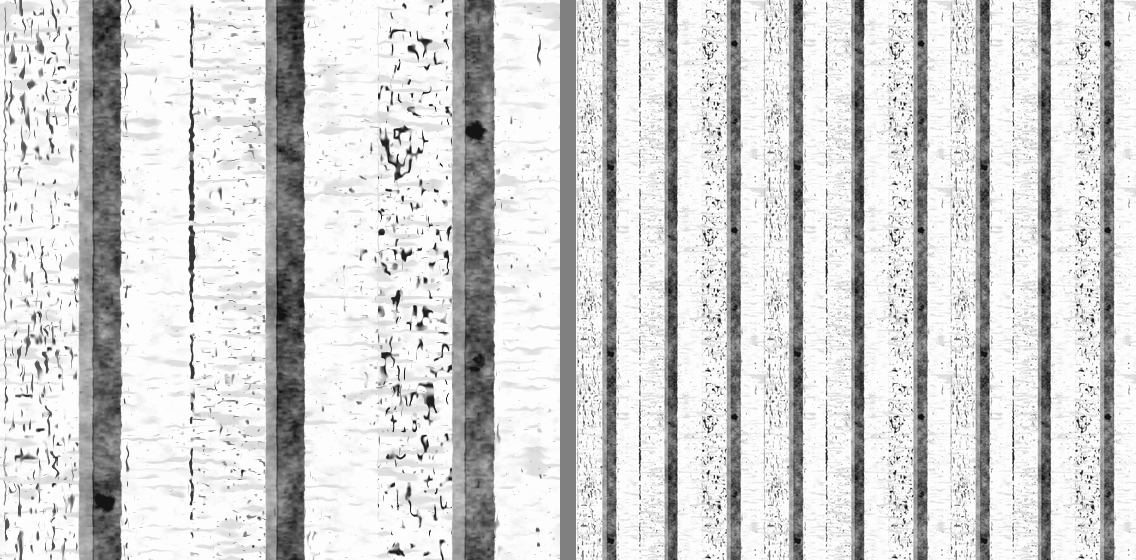
Left, the tile; right, the same tile 3 across and 3 down.
A Shadertoy shader for this texture:

```glsl
// Whitewashed boards: three panels across, each with a seam, a weathered left board,
// a two-tone grey groove and a cleaner right board. Wrapping value noise drives
// the ragged edges, cracks, flecks and stains, so the square tiles both ways.

const float PANELS = 3.0;
const float SEAM_X = 0.009;                         // first seam
const float GROOVE_X = 0.132;                       // groove start, from its seam
const vec3 GROOVE_WIDTH = vec3(0.075, 0.069, 0.075); // per panel
const vec3 STRIP_WIDTH = vec3(0.0245, 0.0195, 0.0225);
const vec3 GROOVE_TONE = vec3(0.38, 0.35, 0.42);
const float STRIP_TONE = 0.63;
const float PAINT_TONE = 0.992;
const float INK_TONE = 0.12;
const float SOFT = 0.0016;                          // edge softness

// Wear per panel
const vec3 SEAM_HALF = vec3(0.0013, 0.0046, 0.0006);
const vec3 SEAM_INK = vec3(0.60, 0.90, 0.15);
const vec3 GRAIN = vec3(0.36, 0.12, 0.19);
const vec3 FLECKS = vec3(0.27, 0.20, 0.47);
const vec3 TICKS = vec3(0.15, 0.22, 0.17);

// Long cracks: x, half width, wander, coverage
const vec4 CRACKS[4] = vec4[4](
    vec4(0.088, 0.0017, 0.026, 0.56), vec4(0.225, 0.0009, 0.010, 0.48),
    vec4(0.706, 0.0014, 0.016, 0.40), vec4(0.964, 0.0026, 0.006, 0.24));

// Groove stains: x, y, radius, strength
const vec4 STAINS[6] = vec4[6](
    vec4(0.195, 0.100, 0.020, 0.34), vec4(0.855, 0.765, 0.023, 0.42),
    vec4(0.517, 0.725, 0.028, 0.18), vec4(0.520, 0.470, 0.060, 0.16),
    vec4(0.857, 0.350, 0.014, 0.22), vec4(0.195, 0.950, 0.045, 0.12));

float hash(vec2 p) {
    vec3 q = fract(p.xyx * 0.1031);
    q += dot(q, q.yzx + 33.33);
    return fract((q.x + q.y) * q.z);
}

// Value noise with a whole number of cells per tile
float noise(vec2 uv, vec2 cells, float seed) {
    vec2 p = uv * cells, i = floor(p), f = fract(p);
    f = f * f * (3.0 - 2.0 * f);
    vec2 a = mod(i, cells) + seed * 17.0;
    vec2 b = mod(i + 1.0, cells) + seed * 17.0;
    return mix(mix(hash(a), hash(vec2(b.x, a.y)), f.x),
               mix(hash(vec2(a.x, b.y)), hash(b), f.x), f.y);
}

float fbm(vec2 uv, vec2 cells, float seed) {
    float sum = 0.0, weight = 0.5;
    for (int i = 0; i < 4; i++) {
        sum += weight * noise(uv, cells, seed + float(i));
        cells *= 2.0;
        weight *= 0.6;
    }
    return sum / 1.088;
}

// Soft specks where the noise is above 1 - amount
float marks(vec2 uv, vec2 cells, float seed, float amount) {
    return smoothstep(1.0 - amount, 1.24 - amount, noise(uv, cells, seed));
}

float band(float x, float halfWidth) {
    return 1.0 - smoothstep(halfWidth - SOFT * 0.5, halfWidth + SOFT, abs(x));
}

vec2 wrapDelta(vec2 d) { return fract(d + 0.5) - 0.5; }

// Wear on the painted boards; t is measured from the panel's seam
float boardInk(vec2 uv, float t, int k) {
    vec2 warped = uv + 0.006 * vec2(noise(uv, vec2(80), 1.0) - 0.5, noise(uv, vec2(80), 2.0) - 0.5);
    float left = 1.0 - smoothstep(GROOVE_X - SOFT, GROOVE_X, t);
    float nearGroove = exp(-max(t - GROOVE_X - GROOVE_WIDTH[k], 0.0) * 70.0);
    float patches = noise(uv, vec2(9, 7), 3.0) - 0.5;

    float grainAmount = mix(0.06 + 0.17 * nearGroove, GRAIN[k] - 1.0 * t, left);
    float grain = marks(warped, vec2(210, 46), 4.0, grainAmount + 0.08 * patches);
    float tickAmount = mix(0.13, TICKS[k], left);
    float ticks = marks(warped, vec2(110, 230), 5.0, tickAmount + 0.10 * patches);

    // Short pieces of noise contours look like chipped paint
    float contour = 1.0 - smoothstep(0.02, 0.17, abs(noise(warped, vec2(92, 46), 6.0) - 0.5));
    float fleckAmount = mix(0.15, FLECKS[k], left) + 0.14 * patches;
    float flecks = contour * marks(uv, vec2(104, 82), 7.0, fleckAmount);
    float ink = max(max(grain * 0.75, ticks * 0.6), flecks);

    // Faint brush rows
    float rows = marks(warped, vec2(22, 130), 8.0, mix(0.30, 0.42, left) + 0.15 * patches);
    ink = max(ink, 0.13 * rows);

    for (int i = 0; i < 4; i++) {
        vec4 c = CRACKS[i];
        vec2 along = vec2(0.0, uv.y);
        float seed = 20.0 + float(i) * 4.0;
        float sway = noise(along, vec2(1, 13), seed) + 0.4 * noise(along, vec2(1, 84), seed + 1.0) - 0.7;
        float d = wrapDelta(vec2(warped.x - c.x - sway * c.z, 0.0)).x;
        float thick = c.y * (0.2 + 1.2 * noise(along, vec2(1, 150), seed + 2.0));
        ink = max(ink, 0.8 * band(d, thick) * marks(along, vec2(1, 74), seed + 3.0, c.w));
    }
    return ink;
}

// Ragged seam: widest above the middle, thin and broken below
float seamInk(vec2 uv, float panelX) {
    int k = int(mod(floor(panelX + 0.5), PANELS));
    float d = (fract(panelX + 0.5) - 0.5) / PANELS + 0.004 * (noise(uv, vec2(1, 120), 40.0) - 0.5);
    float body = 0.45 + 0.5 * smoothstep(0.40, 0.56, uv.y) * smoothstep(0.95, 0.6, uv.y);
    float rough = noise(uv, vec2(1, 70), 41.0) + 0.6 * noise(uv, vec2(3, 190), 43.0);
    float gapLevel = mix(0.30, 0.06, smoothstep(0.35, 0.5, uv.y) * smoothstep(1.0, 0.96, uv.y));
    float gaps = smoothstep(gapLevel, gapLevel + 0.25, noise(uv, vec2(1, 88), 42.0));
    return SEAM_INK[k] * gaps * band(d, SEAM_HALF[k] * body * (0.2 + 0.85 * rough));
}

// Grey groove: pale strip, dark channel, fine cross grain and stains
float grooveTone(vec2 uv, float g, int k) {
    float channel = smoothstep(-SOFT, SOFT, g - STRIP_WIDTH[k]);
    float cloud = fbm(uv, vec2(38, 30), 50.0) - 0.5;
    float broad = noise(uv, vec2(3, 6), 55.0) - 0.5;
    float cross = noise(uv + vec2(0.0, 0.012 * cloud), vec2(110, 230), 56.0) - 0.5;
    float tone = mix(STRIP_TONE, GROOVE_TONE[k], channel);
    tone += mix(0.32, 0.58, channel) * cloud + 0.13 * broad + mix(0.10, 0.20, channel) * cross;
    tone -= 0.10 * band(g - STRIP_WIDTH[k] - 0.001, 0.0012);
    tone -= 0.28 * marks(uv, vec2(110, 100), 57.0, 0.14);
    for (int i = 0; i < 6; i++) {
        float d = length(wrapDelta(uv - STAINS[i].xy)) + 0.035 * cloud;
        tone -= STAINS[i].w * (1.0 - smoothstep(0.3, 1.0, d / STAINS[i].z));
    }
    return clamp(tone, 0.08, 0.86);
}

void mainImage(out vec4 fragColor, in vec2 fragCoord) {
    vec2 uv = fragCoord / iResolution.xy;
    float panelX = (uv.x - SEAM_X) * PANELS;
    float t = fract(panelX) / PANELS;
    int k = int(mod(floor(panelX), PANELS));

    float paint = PAINT_TONE - 0.06 * smoothstep(0.5, 0.9, fbm(uv, vec2(40, 56), 60.0));
    float ink = max(boardInk(uv, t, k), seamInk(uv, panelX));
    float tone = mix(paint, INK_TONE, ink);

    float ragged = 0.010 * (fbm(uv, vec2(30, 60), 65.0) - 0.5);
    float g = t - GROOVE_X + 0.35 * ragged;
    float inside = smoothstep(-SOFT, SOFT, g) * smoothstep(-SOFT, SOFT, GROOVE_WIDTH[k] - g + ragged);
    tone = mix(tone, grooveTone(uv, g, k), inside);
    fragColor = vec4(vec3(tone), 1.0);
}
```
